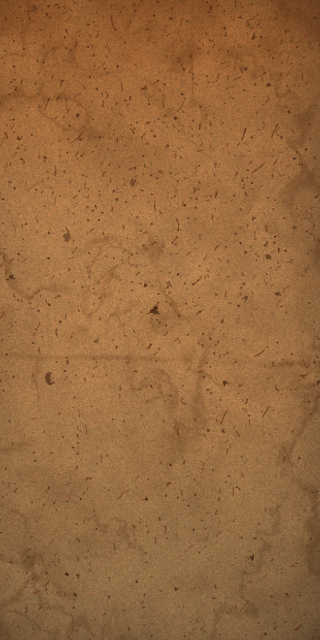
A Shadertoy shader for this texture:

```glsl
const vec3 TOP_TONE = vec3(0.640, 0.410, 0.220);
const vec3 MID_TONE = vec3(0.672, 0.476, 0.290);
const vec3 LOW_TONE = vec3(0.565, 0.425, 0.272);
const vec3 SCORCH_TONE = vec3(0.49, 0.27, 0.115);
const vec3 STAIN_TINT = vec3(0.80, 0.75, 0.69);
const vec3 SPECK_TONE = vec3(0.25, 0.125, 0.055);
const vec3 FIBRE_TONE = vec3(0.36, 0.165, 0.06);
const float GRAIN_SCALE = 310.0;
const float GRAIN_AMOUNT = 0.17;
const float TINT_AMOUNT = 0.09;
const float FIBRE_LEAN = 1.2;
const float FIBRE_BEND = 0.35;

float hash(vec2 p) {
    vec3 q = fract(vec3(p.xyx) * 0.1031);
    q += dot(q, q.yzx + 33.33);
    return fract((q.x + q.y) * q.z);
}

vec2 hash2(vec2 p) {
    return vec2(hash(p), hash(p + 71.7));
}

float noise(vec2 p) {
    vec2 i = floor(p), f = fract(p);
    f = f * f * (3.0 - 2.0 * f);
    return mix(mix(hash(i), hash(i + vec2(1, 0)), f.x),
               mix(hash(i + vec2(0, 1)), hash(i + vec2(1, 1)), f.x), f.y);
}

float fbm(vec2 p) {
    float sum = 0.0, amp = 0.5;
    for (int i = 0; i < 5; i++) {
        sum += amp * noise(p);
        p = mat2(1.6, 1.2, -1.2, 1.6) * p + 17.3;
        amp *= 0.5;
    }
    return sum / 0.97;
}

// Soft, broken bands along the contour lines of warped noise
float veins(vec2 p, float width) {
    vec2 warp = vec2(fbm(p * 2.0 + 4.0), fbm(p * 2.0 + 31.0)) - 0.5;
    float ridge = abs(fbm(p + 0.5 * warp) - 0.5);
    float broken = smoothstep(0.36, 0.58, fbm(p * 1.3 + 57.0));
    return (1.0 - smoothstep(0.0, width, ridge)) * broken;
}

// Scattered ragged capsules: size holds the largest half length and radius
float scatter(vec2 p, float cells, float density, vec2 size, float spread, float seed) {
    float px = 0.8 / iResolution.x;
    vec2 home = floor(p * cells);
    float ragged = (noise(p * 170.0 + seed) - 0.5) * size.y;
    float cover = 0.0;
    for (int y = -1; y <= 1; y++)
    for (int x = -1; x <= 1; x++) {
        vec2 id = home + vec2(x, y);
        vec2 key = id + seed;
        vec2 d = p - (id + hash2(key)) / cells;
        float angle = FIBRE_LEAN + (hash(key + 13.1) - 0.5) * spread;
        vec2 dir = vec2(cos(angle), sin(angle));
        float along = dot(d, dir);
        float across = dot(d, vec2(-dir.y, dir.x));
        float r = hash(key + 29.3);
        float halfLen = size.x * mix(0.2, 1.0, r * r);
        across += (hash(key + 5.9) - 0.5) * FIBRE_BEND * along * along / halfLen;
        float radius = size.y * mix(0.4, 1.0, hash(key + 41.7));
        float dist = length(vec2(max(abs(along) - halfLen, 0.0), across)) - radius + ragged;
        float present = step(hash(key + 53.9), density);
        float strength = mix(0.4, 1.0, hash(key + 67.1));
        cover = max(cover, present * strength * (1.0 - smoothstep(-px, px, dist)));
    }
    return cover;
}

void mainImage(out vec4 fragColor, in vec2 fragCoord) {
    vec2 uv = fragCoord / iResolution.xy;
    vec2 p = fragCoord / iResolution.x;
    float cloud = fbm(p * 3.0 + 9.0) - 0.5;

    // Aged paper: orange at the top, tan in the middle, dull below
    float h = uv.y + cloud * 0.12;
    vec3 col = mix(LOW_TONE, MID_TONE, smoothstep(0.02, 0.50, h));
    col = mix(col, TOP_TONE, smoothstep(0.58, 0.95, h));
    col *= 1.0 + 0.08 * cloud + 0.12 * (fbm(p * 11.0) - 0.5);

    // Water stains and a faint horizontal fold
    float stain = 0.6 * veins(p * vec2(2.6, 2.2) + 3.0, 0.045);
    stain += 0.5 * veins(p * 4.0 + 23.0, 0.035);
    stain += 0.25 * smoothstep(0.52, 0.72, fbm(p * 6.0 + 40.0));
    float fold = abs(uv.y - 0.443 + 0.012 * uv.x + 0.012 * (fbm(p * 6.0) - 0.5));
    stain += 0.55 * (1.0 - smoothstep(0.001, 0.007, fold)) * noise(p * 9.0);
    col *= mix(vec3(1.0), STAIN_TINT, min(stain, 0.9));

    // Scorched top edge and shaded borders
    float scorch = smoothstep(0.91, 1.03, uv.y + 0.22 * (fbm(p * 5.0 + 80.0) - 0.5));
    col = mix(col, SCORCH_TONE, 0.55 * scorch);
    vec2 side = abs(uv - vec2(0.42, 0.52)) * 2.0;
    col *= 1.0 - 0.11 * pow(side.x, 4.0) - 0.10 * pow(side.y, 8.0);

    // Fibres and specks, thicker towards the top
    float crowd = mix(0.5, 1.0, smoothstep(0.3, 0.9, uv.y));
    float fibres = scatter(p, 15.0, 0.30 * crowd, vec2(0.024, 0.0022), 1.3, 11.0);
    fibres = max(fibres, scatter(p, 32.0, 0.32 * crowd, vec2(0.010, 0.0024), 2.2, 137.0));
    float specks = scatter(p, 50.0, 0.26 * crowd, vec2(0.002, 0.0030), 6.28, 211.0);
    specks = max(specks, scatter(p, 13.0, 0.10, vec2(0.003, 0.0065), 3.0, 307.0));
    specks = max(specks, scatter(p, 5.0, 0.14, vec2(0.010, 0.0105), 2.0, 419.0));
    specks = max(specks, scatter(p, 2.5, 0.14, vec2(0.045, 0.006), 0.5, 541.0));
    col = mix(col, FIBRE_TONE, 0.80 * fibres);
    col = mix(col, SPECK_TONE, 0.82 * specks);

    // Fine paper grain with a trace of colour
    vec2 g = p * GRAIN_SCALE;
    float grain = noise(g) + 0.4 * noise(g * 0.47 + 19.0) - 0.7;
    vec3 tint = vec3(noise(g + 101.0), noise(g + 203.0), noise(g + 307.0)) - 0.5;
    col *= 1.0 + GRAIN_AMOUNT * grain + TINT_AMOUNT * tint;

    fragColor = vec4(clamp(col, 0.0, 1.0), 1.0);
}
```
